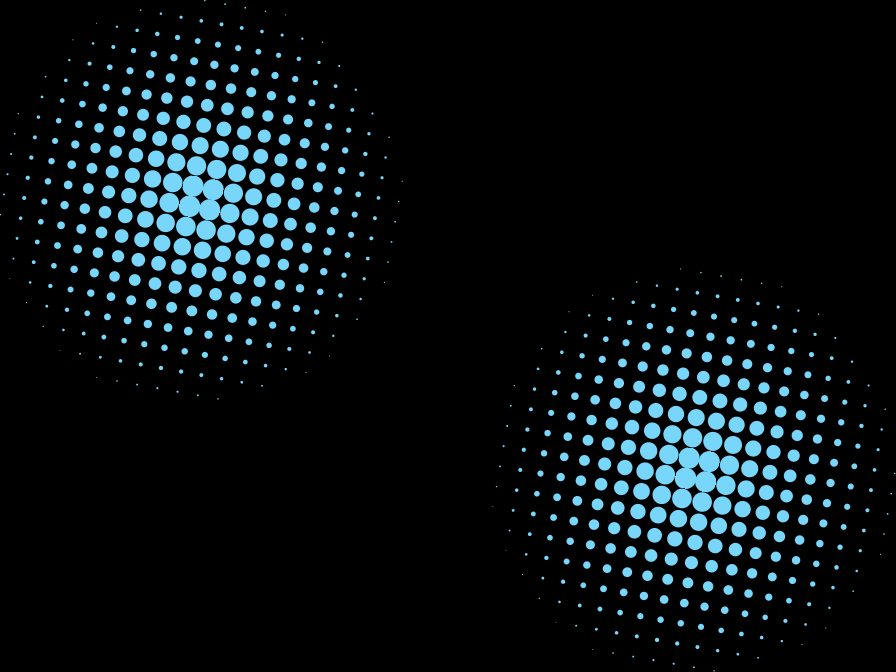
Give the GLSL for this background, as a WebGL 1 fragment shader.

```glsl
precision highp float;
// Two round halftone spots of sky-blue dots on black.
// Each spot is a tilted square lattice whose dots shrink linearly with their
// distance from the spot's centre. Lengths are fractions of the canvas height.

uniform vec2 u_resolution;

const vec3 BACKGROUND = vec3(0.0);
const vec3 DOT_COLOR = vec3(0.47, 0.84, 0.98);

const vec2 UPPER_CENTER = vec2(0.2969, 0.7031);
const vec2 LOWER_CENTER = vec2(1.0351, 0.2984);
const vec2 LATTICE_OFFSET = vec2(-0.0097, 0.0200); // one dot, from the centre

const float SPOT_RADIUS = 0.3064;
const float SPACING = 0.03054;
const float TILT = 0.1745;          // clockwise, in radians
const float LARGEST_DOT = 0.0170;   // radius at the centre
const float SMALLEST_DOT = 0.0005;  // radius at the rim

// Coverage of one spot at p, measured from the spot's centre.
float halftoneSpot(vec2 p, float pixel) {
  float c = cos(TILT);
  float s = sin(TILT);
  mat2 lattice = SPACING * mat2(c, -s, s, c);

  // Nearest lattice point; a row-vector product applies the transpose.
  vec2 cell = (p - LATTICE_OFFSET) * lattice / (SPACING * SPACING);
  vec2 dotCenter = lattice * floor(cell + 0.5) + LATTICE_OFFSET;

  float falloff = length(dotCenter) / SPOT_RADIUS;
  float radius = mix(LARGEST_DOT, SMALLEST_DOT, min(falloff, 1.0));
  float coverage = clamp((radius - length(p - dotCenter)) / pixel + 0.5, 0.0, 1.0);
  return coverage * step(falloff, 1.0);
}

void main() {
  float pixel = 1.0 / u_resolution.y;
  vec2 p = gl_FragCoord.xy * pixel;

  float dots = max(halftoneSpot(p - UPPER_CENTER, pixel),
                   halftoneSpot(p - LOWER_CENTER, pixel));
  gl_FragColor = vec4(mix(BACKGROUND, DOT_COLOR, dots), 1.0);
}
```
